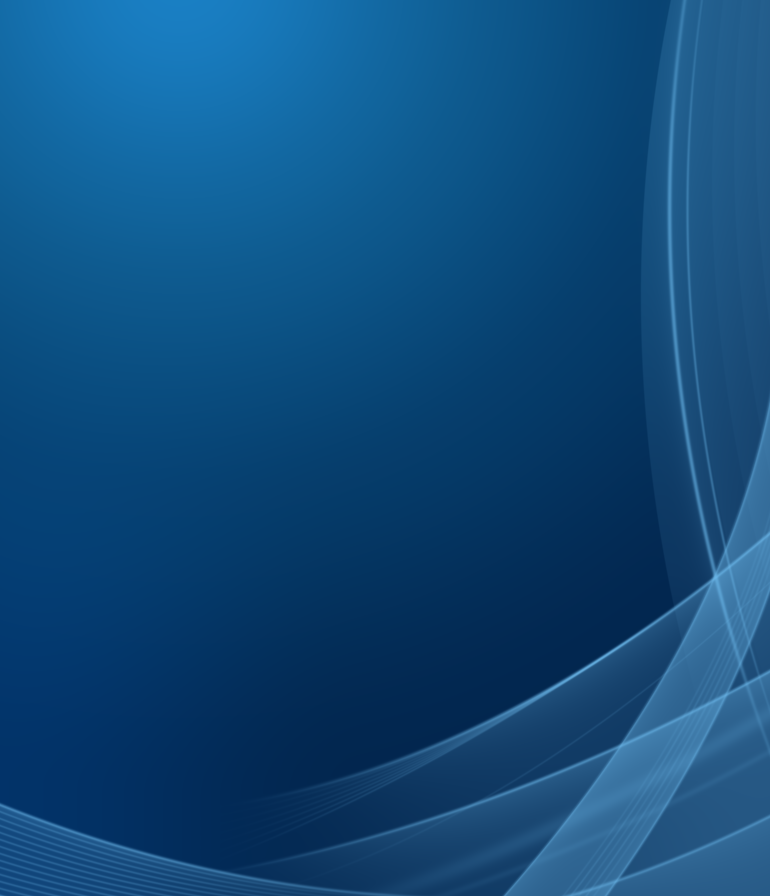
This background is drawn by a Shadertoy shader. Its source:

```glsl
// Deep blue gradient with translucent, glowing ribbons sweeping along the right and bottom edges.

// Distances are in canvas heights; pixel is the size of one screen pixel.
float pixel;

// Thin luminous thread at d = 0.
float thread(float d, float width) {
    float w = max(width, pixel * 0.7);
    return exp(-d * d / (w * w));
}

// Anti-aliased half plane, lit where d > 0.
float side(float d) {
    return smoothstep(-pixel, pixel, d);
}

// Translucent sheet that is brightest at its rim and decays inwards.
float veil(float d, float depth) {
    return side(d) * exp(-max(d, 0.0) / depth);
}

vec3 backdrop(vec2 p) {
    float d = length(p - vec2(0.20, -0.03));
    vec3 c = mix(vec3(0.10, 0.50, 0.77), vec3(0.06, 0.37, 0.58), smoothstep(0.0, 0.36, d));
    c = mix(c, vec3(0.025, 0.255, 0.44), smoothstep(0.26, 0.60, d));
    c = mix(c, vec3(0.008, 0.15, 0.31), smoothstep(0.48, 0.92, d));
    // Cooler, slightly brighter left margin
    return c + vec3(0.0, 0.05, 0.10) * smoothstep(0.4, 0.0, p.x) * smoothstep(0.3, 0.8, p.y);
}

// Tall arcs bowing left along the right edge.
float arcs(vec2 p) {
    float bow = 0.307 * pow(p.y - 0.234, 2.0);
    float rim = p.x - 0.715 - 0.307 * pow(p.y - 0.33, 2.0);
    float d = p.x - 0.747 - bow;
    float fade = 1.0 - smoothstep(0.62, 0.82, p.y);
    float light = side(rim) * mix(0.17, 0.10, smoothstep(0.0, 0.6, p.y));
    light += side(d) * 0.09 * (1.0 - 0.6 * p.y);
    light += 0.13 * veil(-d, 0.012) + 0.08 * veil(d, 0.02);
    for (float i = 0.0; i < 4.0; i++) {
        // Faint nested panes
        light += 0.035 * veil(d - 0.022 - 0.021 * i - 0.02 * i * p.y, 0.05);
    }
    light *= fade;
    float glint = mix(0.45, 1.0, smoothstep(0.0, 0.25, p.y)) * mix(0.25, 1.0, fade);
    light += glint * 0.75 * thread(d, 0.0022);
    light += glint * 0.42 * thread(p.x - 0.767 - 0.96 * bow, 0.0015);
    return light;
}

// Ribbon falling steeply from the right edge to the bottom.
float steepRibbon(vec2 p) {
    float a = max(p.y - 0.449, -0.16);
    float b = max(p.y - 0.658, -0.20);
    float left = p.x - (0.859 - 0.20 * a - 0.614 * a * a);
    float right = (0.859 - 0.35 * b - 0.54 * b * b) - p.x;
    float inside = side(left) * side(right);
    float light = inside * (0.30 + 0.22 * exp(-abs(left) / 0.03) + 0.15 * exp(-abs(right) / 0.02));
    light += 0.35 * thread(left, 0.002) + 0.40 * thread(right, 0.0018);
    // Threads running with the ribbon
    float across = left / max(left + right, 0.01);
    for (float i = 0.0; i < 5.0; i++) {
        float d = (across - 0.58 - 0.075 * i) * (left + right);
        light += inside * (0.10 + 0.05 * mod(i, 2.0)) * thread(d, 0.0015);
    }
    return light + 0.10 * side(-right) * smoothstep(0.55, 0.8, p.y);
}

// Shallow ribbons rising from the lower middle to the right edge.
float shallowRibbons(vec2 p) {
    float v = 0.859 - p.x;
    float top = p.y - (0.595 + 0.85 * v - 0.576 * v * v);
    float middle = p.y - (0.749 + 0.55 * v - 0.30 * v * v);
    float low = p.y - (0.911 + 0.50 * v - 0.46 * v * v);
    float fade = smoothstep(0.24, 0.68, p.x);
    float light = fade * (0.13 * side(top) * side(-middle) + 0.24 * veil(top, 0.035));
    light += 0.75 * fade * thread(top, 0.0022);

    // Fan of strands folding away from the top rim
    float spread = 0.27 * pow(max(v - 0.143, 0.0), 2.0);
    for (float i = 1.0; i < 7.0; i++) {
        float strand = thread(top - spread * i / 6.0, 0.0014);
        light += strand * (0.07 + 0.025 * i) * smoothstep(0.22, 0.55, p.x) * smoothstep(0.10, 0.2, v);
    }
    light += 0.12 * fade * thread(top - 0.055 - 0.09 * v, 0.0014);

    // Middle ribbon with a soft stripe beneath it
    float reach = smoothstep(0.20, 0.62, p.x);
    light += reach * (0.65 * thread(middle, 0.002) + 0.27 * veil(middle, 0.04) + 0.14 * side(middle));
    light += 0.17 * fade * thread(middle - 0.047 - 0.05 * v, 0.010);
    light += 0.10 * fade * thread(middle - 0.09, 0.004);

    // Lowest ribbon in the corner
    light += 0.5 * thread(low, 0.002) + 0.22 * veil(low, 0.05);
    return light + 0.14 * smoothstep(0.58, 0.86, p.x) * side(middle);
}

// Combed strands sweeping out of the lower left corner.
float combedWave(vec2 p) {
    float d = p.y - (0.898 + 0.40 * p.x - 0.384 * p.x * p.x);
    float fade = 1.0 - smoothstep(0.10, 0.50, p.x);
    float light = 0.14 * side(d) * fade + 0.22 * veil(d, 0.012) * fade;
    light += 0.6 * thread(d, 0.0018) * mix(0.5, 1.0, fade);
    for (float i = 1.0; i < 15.0; i++) {
        float gap = 0.0078 * i * (1.0 - 1.4 * p.x);
        light += 0.26 * fade * thread(d - gap, 0.0013);
    }
    return light * (1.0 - smoothstep(0.42, 0.52, p.x));
}

void mainImage(out vec4 fragColor, in vec2 fragCoord) {
    vec2 uv = fragCoord / iResolution.xy;
    vec2 p = vec2(uv.x * 0.859, 1.0 - uv.y); // y runs downwards
    pixel = 1.0 / iResolution.y;
    float light = arcs(p) + steepRibbon(p) + shallowRibbons(p) + combedWave(p);
    vec3 color = mix(backdrop(p), vec3(0.44, 0.75, 0.95), 1.0 - exp(-light));
    fragColor = vec4(color, 1.0);
}
```
